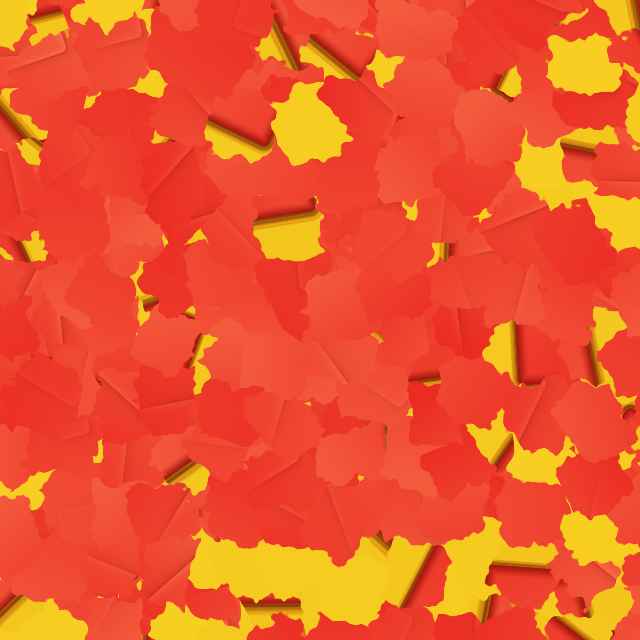
Write a WebGL 2 fragment shader that draws this texture.

```glsl
#version 300 es
precision highp float;
// Overlapping torn chips of glossy red over yellow, with shaded folds.

#define LAYERS 5
#define CELL 0.092
#define CHIP_SIZE 0.58
#define TEAR_COARSE 0.016
#define TEAR_FINE 0.008
#define FOLD_WIDTH 0.017
#define RED_DEEP vec3(0.925, 0.195, 0.150)
#define RED_LIGHT vec3(0.950, 0.330, 0.225)
#define RED_SHADE vec3(0.62, 0.07, 0.03)
#define YELLOW vec3(0.96, 0.79, 0.12)
#define OCHRE vec3(0.87, 0.58, 0.06)
#define BROWN vec3(0.56, 0.26, 0.04)

uniform vec2 u_resolution;
out vec4 fragColor;

// Integer hash: three values in 0..1 per lattice point.
vec3 hash3(ivec3 cell) {
    uvec3 v = uvec3(cell + 512) * 1664525u + 1013904223u;
    v.x += v.y * v.z; v.y += v.z * v.x; v.z += v.x * v.y;
    v ^= v >> 16u;
    v.x += v.y * v.z; v.y += v.z * v.x; v.z += v.x * v.y;
    return vec3(v >> 8u) / 16777216.0;
}

// Smooth vector noise centred on zero.
vec2 noise2(vec2 p, int seed) {
    ivec2 i = ivec2(floor(p));
    vec2 f = fract(p);
    f = f * f * (3.0 - 2.0 * f);
    vec2 a = hash3(ivec3(i, seed)).xy;
    vec2 b = hash3(ivec3(i + ivec2(1, 0), seed)).xy;
    vec2 c = hash3(ivec3(i + ivec2(0, 1), seed)).xy;
    vec2 d = hash3(ivec3(i + ivec2(1, 1), seed)).xy;
    return mix(mix(a, b, f.x), mix(c, d, f.x), f.y) - 0.5;
}

float boxDistance(vec2 p, vec2 halfSize) {
    vec2 d = abs(p) - halfSize;
    return length(max(d, 0.0)) + min(max(d.x, d.y), 0.0);
}

mat2 rotation(float a) {
    return mat2(cos(a), sin(a), -sin(a), cos(a));
}

// Yellow gathers toward the right, bottom and top borders.
float yellowZone(vec2 p) {
    float side = smoothstep(0.68, 0.98, p.x);
    float bottom = smoothstep(0.28, 0.0, p.y);
    float top = 0.6 * smoothstep(0.82, 1.0, p.y);
    return max(side, max(bottom, top));
}

// Red surface: tonal gradient with a thin crease and a soft bevel.
vec3 redSurface(vec2 q, float fold, float aa, vec3 rnd) {
    float tone = rnd.x + (rnd.y - 0.5) * q.y / CELL + (rnd.z - 0.5) * 0.8 * q.x / CELL;
    vec3 col = mix(RED_DEEP, RED_LIGHT, clamp(tone, -0.2, 1.2));
    float strength = smoothstep(0.25, 1.0, rnd.z) * smoothstep(-0.7, 0.5, q.x / CELL + rnd.y - 0.3);
    float outer = smoothstep(-aa, aa, fold);
    float line = outer * exp(-max(fold, 0.0) / (0.12 * FOLD_WIDTH));
    float shade = outer * exp(-max(fold, 0.0) / (0.7 * FOLD_WIDTH));
    float gleam = (1.0 - outer) * exp(-abs(fold + 0.15 * FOLD_WIDTH) / (0.3 * FOLD_WIDTH));
    col = mix(col, RED_SHADE, strength * (0.30 * line + 0.22 * shade));
    return col + vec3(0.02, 0.08, 0.05) * strength * gleam;
}

// Yellow surface, darkening in bands toward a fold backed by red.
vec3 yellowSurface(vec3 red, float fold, float aa, vec3 rnd) {
    float near = 1.0 - smoothstep(0.0, FOLD_WIDTH * (0.4 + 1.1 * rnd.x), fold);
    float band = smoothstep(0.1, 0.25, abs(fract(fold / FOLD_WIDTH * 2.2 + rnd.z) - 0.5));
    vec3 col = YELLOW + (rnd.y - 0.5) * vec3(0.02, 0.04, 0.02);
    col = mix(col, OCHRE, smoothstep(0.02, 0.25, near) * (0.6 + 0.4 * band));
    col = mix(col, BROWN, smoothstep(0.4, 0.9, near) * (0.7 + 0.3 * band));
    vec3 back = mix(RED_SHADE, red, smoothstep(-0.2, 1.1, -fold / FOLD_WIDTH));
    return mix(back, col, smoothstep(-aa, aa, fold));
}

void main() {
    vec2 p = gl_FragCoord.xy / u_resolution.y;
    float aa = 0.7 / u_resolution.y;
    vec3 col = mix(RED_DEEP, RED_LIGHT, 0.5);

    for (int layer = 0; layer < LAYERS; layer++) {
        float depth = float(LAYERS - 1 - layer);
        vec2 torn = p + TEAR_COARSE * noise2(p * 45.0, layer + 20)
                      + TEAR_FINE * noise2(p * 115.0, layer + 40);
        vec2 origin = vec2(0.37, 0.61) * float(layer);
        ivec2 home = ivec2(floor(p / CELL + origin));

        for (int k = 0; k < 9; k++) {
            ivec2 cell = home + ivec2(k % 3, k / 3) - 1;
            vec3 place = hash3(ivec3(cell, layer));
            vec3 form = hash3(ivec3(cell, layer + 60));
            vec3 look = hash3(ivec3(cell, layer + 80));
            vec2 center = (vec2(cell) + 0.12 + 0.76 * place.xy - origin) * CELL;
            float turn = 2.0 * place.z - 1.0;
            mat2 spin = rotation(1.1 * turn * abs(turn));

            // Torn outline: a box with its corners cut at a random angle
            vec2 r = spin * (torn - center);
            vec2 halfSize = CELL * CHIP_SIZE * (0.72 + 0.45 * form.xy);
            float cut = boxDistance(rotation(0.4 + 0.8 * form.z) * r, vec2(0.64 * CELL));
            float mask = 1.0 - smoothstep(-aa, aa, max(boxDistance(r, halfSize), cut));
            if (mask <= 0.0) continue;

            // Long straight fold across the chip, with one rounded corner
            vec2 q = spin * (p - center);
            vec2 f = rotation(6.2832 * form.z) * q;
            vec2 corner = CELL * vec2(0.92 + 0.4 * (look.z - 0.5), 0.7 * (form.x - 0.2));
            float fold = boxDistance(f - corner, vec2(0.8 * CELL)) - 0.1 * CELL;

            // Surface colour
            float zone = yellowZone(center);
            float chance = mix(min(0.03 + 0.19 * depth, 0.6), 0.52 + 0.03 * depth, zone);
            vec3 chip = redSurface(q, fold, aa, look);
            if (fract(look.x * 37.0 + form.x * 11.0) < chance) {
                float backed = step(look.y, 0.8 - 0.35 * zone);
                chip = yellowSurface(chip, mix(CELL, fold, backed), aa, look);
            }
            col = mix(col, chip, mask);
        }
    }
    fragColor = vec4(clamp(col, 0.0, 1.0), 1.0);
}
```
